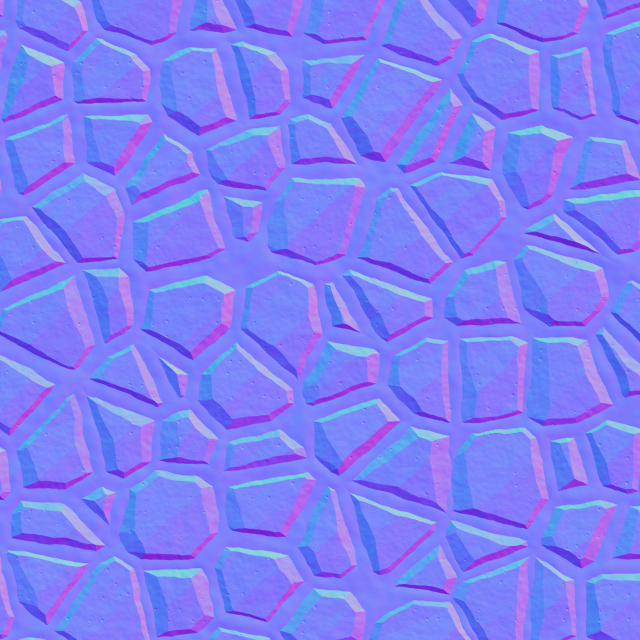
Reproduce this texture map procedurally as a Shadertoy shader.

```glsl
// Tangent-space normal map of rough bevelled paving stones set in soft mortar.
// A weighted Voronoi diagram gives the stones; each edge raises a planar ramp,
// and the lowest ramp or top plane is the height, differentiated to a normal.

const float STONES = 8.6; // stones along the canvas height

vec2 hash2(vec2 p) {
    vec3 q = fract(p.xyx * vec3(0.1031, 0.1030, 0.0973));
    q += dot(q, q.yzx + 33.33);
    return fract((q.xx + q.yz) * q.zy);
}

// Gradient noise, roughly -0.7 to 0.7
float noise(vec2 p) {
    vec2 i = floor(p), f = p - i;
    vec2 u = f * f * f * (f * (f * 6.0 - 15.0) + 10.0);
    vec2 x = vec2(1, 0), y = vec2(0, 1);
    float a = dot(hash2(i) * 2.0 - 1.0, f);
    float b = dot(hash2(i + x) * 2.0 - 1.0, f - x);
    float c = dot(hash2(i + y) * 2.0 - 1.0, f - y);
    float d = dot(hash2(i + 1.0) * 2.0 - 1.0, f - 1.0);
    return mix(mix(a, b, u.x), mix(c, d, u.x), u.y);
}

// Stone centre in xy, weight that grows its share in z
vec3 site(vec2 cell) {
    return vec3(cell + 0.5 + 0.85 * (hash2(cell + 17.0) - 0.5), 0.42 * hash2(cell + 71.0).x);
}

float power(vec2 p, vec3 s) {
    return dot(p - s.xy, p - s.xy) - s.z;
}

// Wide gentle flanks left and right, narrow steep ones above and below
float bevelSlope(vec2 n) {
    return mix(n.x > 0.0 ? 0.5 : 0.34, n.y > 0.0 ? 0.72 : 0.85, n.y * n.y);
}

// Small round pits, at most one in each fine cell
float pits(vec2 p) {
    vec2 cell = floor(p), r = hash2(cell + 5.0);
    float present = step(0.8, hash2(cell + 41.0).x);
    float radius = 0.08 + 0.08 * r.y;
    return present * (1.0 - smoothstep(0.2, 1.0, length(p - cell - 0.25 - 0.5 * r) / radius));
}

float height(vec2 p) {
    vec2 surface = p;
    // Ragged outlines
    p += 0.03 * vec2(noise(p * 3.5), noise(p * 3.5 + 31.0));
    p += 0.010 * vec2(noise(p * 12.0 + 7.0), noise(p * 12.0 + 53.0));

    // Owning stone
    vec2 base = floor(p), id = base;
    float best = 1e3;
    for (int y = -2; y <= 2; y++)
    for (int x = -2; x <= 2; x++) {
        vec2 cell = base + vec2(x, y);
        float f = power(p, site(cell));
        if (f < best) { best = f; id = cell; }
    }
    vec3 stone = site(id);
    vec2 q = p - stone.xy;
    float gap = 0.075 + 0.075 * hash2(id + 29.0).x;
    float border = 1e3, inset = 1e3, ramp = 1e3;

    // Ramps rising from the borders with the neighbours
    for (int y = -2; y <= 2; y++)
    for (int x = -2; x <= 2; x++) {
        if (x == 0 && y == 0) continue;
        vec2 cell = id + vec2(x, y);
        vec3 other = site(cell);
        vec2 n = other.xy - stone.xy;
        float span = length(n);
        float d = (power(p, other) - best) / (2.0 * span);
        float vary = 0.75 + 0.5 * hash2(cell + id * 3.0).x;
        border = min(border, d);
        inset = min(inset, d - gap);
        ramp = min(ramp, (d - gap) * vary * bevelSlope(n / span));
    }

    // Slanted cuts make the stones blockier and trim their corners
    for (int k = 0; k < 6; k++) {
        vec2 r = hash2(id * 5.0 + float(k) * 13.0);
        float angle = 1.0472 * float(k) + 0.9 * (r.x - 0.5);
        vec2 n = vec2(cos(angle), sin(angle));
        float d = 0.43 + 0.2 * r.y + 0.5 * stone.z - dot(q, n);
        inset = min(inset, d);
        ramp = min(ramp, d * bevelSlope(n));
    }

    // Two nearly level planes meet in a faint crease on top
    vec2 tilt = 0.06 * (hash2(id + 83.0) - 0.5);
    float rise = 0.036 + 0.026 * hash2(id + 97.0).y;
    float top = rise + min(dot(q, tilt + vec2(0.05, -0.05)),
                           0.008 + dot(q, tilt.yx + vec2(-0.04, 0.05)));
    top = max(top, 0.02);
    float grain = 0.008 * noise(surface * 5.0) + 0.0033 * noise(surface * 14.0)
                + 0.0012 * noise(surface * 33.0);
    float block = min(ramp, top) + grain - 0.006 * pits(surface * 6.0);

    // Mortar sags a little beside each stone
    float mortar = 0.03 * noise(surface * 1.9) + 0.007 * noise(surface * 6.0) + 0.25 * grain - 0.012;
    mortar -= 0.007 * exp(12.0 * min(inset, 0.0)) * smoothstep(0.0, 0.09, border);
    return max(block, mortar);
}

void mainImage(out vec4 fragColor, in vec2 fragCoord) {
    vec2 p = fragCoord / iResolution.y * STONES;
    vec2 e = vec2(0.009, 0.0);
    vec2 slope = vec2(height(p + e.xy) - height(p - e.xy),
                      height(p + e.yx) - height(p - e.yx)) / (2.0 * e.x);
    vec3 normal = normalize(vec3(-slope, 1.0));
    fragColor = vec4((0.5 + 0.5 * normal) * vec3(1.0, 1.0, 0.985), 1.0);
}
```
